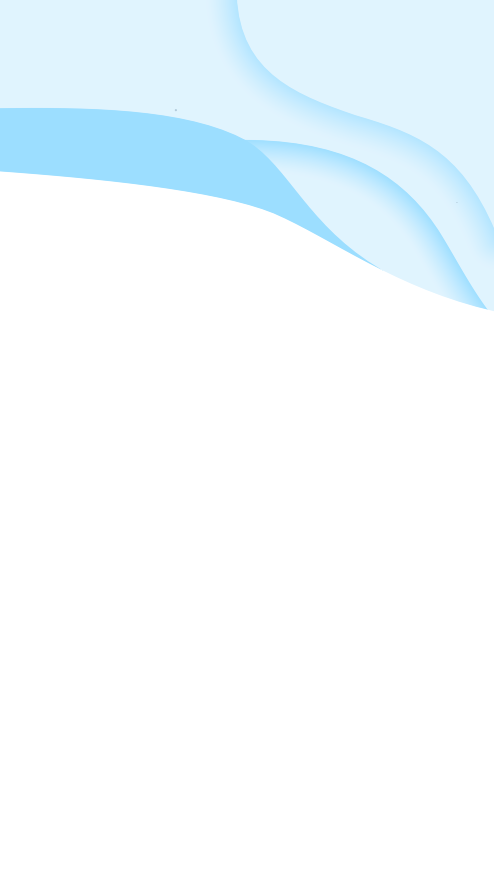
Write a Shadertoy shader that draws this background.

```glsl
// Layered pale blue waves with soft shadows hanging over a white page.
#define WHITE vec3(1.0)
#define PALE vec3(0.88, 0.955, 0.997)
#define ACCENT vec3(0.61, 0.87, 1.0)
#define SPECK_COLOR vec3(0.70, 0.80, 0.86)
#define SHADOW_WIDTH 0.064
#define SHADOW_FALLOFF 1.4
#define UPPER_SHADOW 0.65
#define LOWER_SHADOW 0.95
#define SPECK_RADIUS 0.0022
#define CURVE_STEPS 16

vec2 bezier(vec2 a, vec2 b, vec2 c, vec2 d, float t) {
    float s = 1.0 - t;
    return s * s * s * a + 3.0 * s * t * (s * b + t * c) + t * t * t * d;
}

// Signed distance to a cubic curve; positive on the lower side.
float curveDistance(vec2 p, vec2 a, vec2 b, vec2 c, vec2 d) {
    float nearest = 1e3;
    vec2 start = a;
    for (int i = 1; i <= CURVE_STEPS; i++) {
        vec2 end = bezier(a, b, c, d, float(i) / float(CURVE_STEPS));
        vec2 along = end - start, offset = p - start;
        float t = clamp(dot(offset, along) / dot(along, along), 0.0, 1.0);
        float dist = length(offset - t * along);
        float side = along.x * offset.y - along.y * offset.x;
        if (dist < abs(nearest)) nearest = side < 0.0 ? -dist : dist;
        start = end;
    }
    return nearest;
}

float closer(float a, float b) {
    return abs(a) < abs(b) ? a : b;
}

// Antialiased coverage of the lower side of an edge.
float below(float dist, float pixel) {
    return smoothstep(-0.6 * pixel, 0.6 * pixel, dist);
}

float shadow(float dist, float pixel) {
    float fade = clamp(1.0 - max(dist, 0.0) / SHADOW_WIDTH, 0.0, 1.0);
    return below(dist, pixel) * pow(fade, SHADOW_FALLOFF);
}

// Page edge: the boundary between the waves and the white area.
float pageEdge(vec2 p) {
    vec2 joint = vec2(0.554, 0.432);
    return closer(
        curveDistance(p, vec2(0.0, 0.347), vec2(0.189, 0.361), vec2(0.436, 0.384), joint),
        curveDistance(p, joint, vec2(0.672, 0.483), vec2(0.802, 0.585), vec2(1.0, 0.630)));
}

// Top of the solid blue band.
float bandEdge(vec2 p) {
    vec2 joint = vec2(0.500, 0.285);
    return closer(
        curveDistance(p, vec2(0.0, 0.219), vec2(0.165, 0.217), vec2(0.377, 0.217), joint),
        curveDistance(p, joint, vec2(0.585, 0.337), vec2(0.623, 0.458), vec2(0.771, 0.545)));
}

// Fold rising out of the band.
float lowerFold(vec2 p) {
    vec2 joint = vec2(0.887, 0.465);
    return closer(
        curveDistance(p, vec2(0.493, 0.283), vec2(0.700, 0.283), vec2(0.814, 0.354), joint),
        curveDistance(p, joint, vec2(0.920, 0.517), vec2(0.950, 0.578), vec2(0.991, 0.632)));
}

// Fold sweeping down from the top edge.
float upperFold(vec2 p) {
    vec2 joint = vec2(0.719, 0.233);
    return closer(
        curveDistance(p, vec2(0.479, -0.024), vec2(0.479, 0.142), vec2(0.590, 0.189), joint),
        curveDistance(p, joint, vec2(0.849, 0.271), vec2(0.939, 0.307), vec2(1.009, 0.483)));
}

void mainImage(out vec4 fragColor, in vec2 fragCoord) {
    // Canvas widths, measured from the top left corner
    float pixel = 1.0 / iResolution.x;
    vec2 p = vec2(fragCoord.x, iResolution.y - fragCoord.y) * pixel;

    // Shaded folds
    vec3 color = mix(PALE, ACCENT, UPPER_SHADOW * shadow(upperFold(p), pixel));
    color = mix(color, ACCENT, LOWER_SHADOW * shadow(lowerFold(p), pixel));

    // Two faint specks
    for (int i = 0; i < 2; i++) {
        vec2 center = mix(vec2(0.356, 0.223), vec2(0.925, 0.410), float(i));
        float dist = length(p - center) - SPECK_RADIUS / float(i + 1);
        color = mix(color, SPECK_COLOR, 1.0 - below(dist, pixel));
    }

    // Solid band, then the open page
    color = mix(color, ACCENT, below(bandEdge(p), pixel));
    color = mix(color, WHITE, below(pageEdge(p), pixel));
    fragColor = vec4(color, 1.0);
}
```
